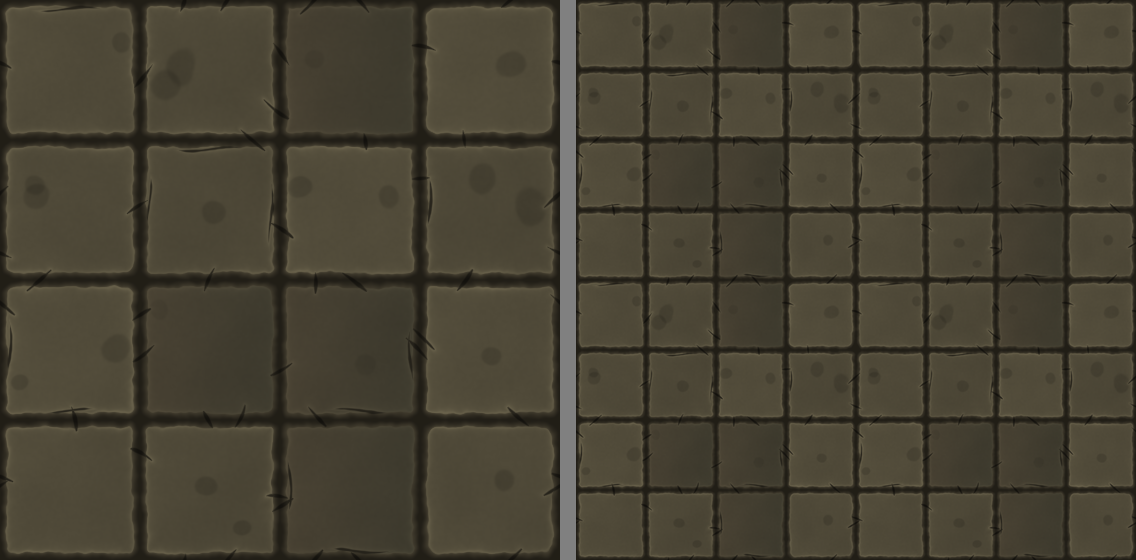
Left, the tile; right, the same tile 2 across and 2 down.
Write a WebGL 2 fragment shader that draws this texture.

```glsl
#version 300 es
precision highp float;
// Worn olive-brown stone tiles, four by four, with dark chipped joints, cracks and stains.
uniform vec2 u_resolution;
out vec4 fragColor;

const float TILES = 4.0;

// Integer hash: three values in 0..1.
vec3 hash3(vec2 cell, float salt) {
  uvec3 v = uvec3(cell, salt) * 1664525u + 1013904223u;
  v.x += v.y * v.z; v.y += v.z * v.x; v.z += v.x * v.y;
  v ^= v >> 16u;
  v.x += v.y * v.z; v.y += v.z * v.x; v.z += v.x * v.y;
  return vec3(v >> 8u) / 16777216.0;
}

float gradientDot(vec2 corner, vec2 offset, float period) {
  float a = 6.28318 * hash3(mod(corner, period), 91.0).x;
  return dot(vec2(cos(a), sin(a)), offset);
}

// Gradient noise that wraps after a whole number of cells.
float noise(vec2 p, float period) {
  vec2 i = floor(p), f = fract(p);
  vec2 s = f * f * f * (f * (f * 6.0 - 15.0) + 10.0);
  vec2 x = vec2(1.0, 0.0);
  return mix(mix(gradientDot(i, f, period), gradientDot(i + x, f - x, period), s.x),
             mix(gradientDot(i + x.yx, f - x.yx, period), gradientDot(i + 1.0, f - 1.0, period), s.x), s.y);
}

float roundBox(vec2 p, float halfSize, float radius) {
  vec2 q = abs(p) - halfSize + radius;
  return length(max(q, 0.0)) + min(max(q.x, q.y), 0.0) - radius;
}

// Distance to the cracks of the nearest joint running along w.y.
float jointCracks(vec2 w, float salt) {
  float line = floor(w.x + 0.5);
  vec2 id = vec2(mod(line, TILES), floor(w.y));
  vec2 q = vec2(w.x - line, fract(w.y));
  float d = 1.0;
  // Short slanted nicks across the joint.
  for (float k = 0.0; k < 2.0; k++) {
    vec3 r = hash3(id, salt + k);
    vec3 s = hash3(id, salt + k + 4.0);
    if (s.x > 0.72) continue;
    vec2 dir = vec2(0.055 + 0.03 * s.y, (r.y - 0.5) * 0.17);
    vec2 a = q - vec2((r.z - 0.5) * 0.06, 0.12 + 0.76 * r.x);
    a.y += 4.0 * (s.z - 0.5) * a.x * a.x;
    float h = clamp(dot(a, dir) / dot(dir, dir), -1.0, 1.0);
    d = min(d, length(a - dir * h) - 0.013 * (1.0 - 0.7 * h * h));
  }
  // Occasional long crack that hugs the tile edge.
  vec3 r = hash3(id, salt + 9.0);
  if (r.x < 0.35) {
    float t = (q.y - 0.4 - 0.2 * r.y) / (0.18 + 0.12 * r.z);
    float path = sign(r.y - 0.5) * (0.066 + 0.014 * sin(q.y * 11.0 + r.z * 6.0));
    d = min(d, abs(q.x - path) - 0.009 + 0.03 * t * t * t * t);
  }
  return d;
}

void main() {
  vec2 p = gl_FragCoord.xy / u_resolution * TILES;
  vec2 cell = floor(p), f = fract(p);
  float aa = max(0.006, TILES / min(u_resolution.x, u_resolution.y));
  vec3 rnd = hash3(cell, 1.0);

  // A few tiles are darker, chosen by a wave over the grid.
  float wave = cos(1.5708 * (cell.x - 1.75))
             + 0.5 * (cos(1.5708 * (cell.y - 0.5)) - 0.5 * cos(3.14159 * cell.y));
  float dark = smoothstep(0.55, 0.8, wave);

  // Tile face: tone, sideways shade, mottling and grain.
  float cloud = noise(p * 2.0, 8.0) + 0.5 * noise(p * 5.0 + 3.0, 20.0);
  float grain = noise(p * 24.0, 96.0) + 0.6 * noise(p * 52.0, 208.0);
  vec3 lightStone = vec3(0.308, 0.285, 0.219) * (0.96 + 0.08 * rnd.x);
  vec3 darkStone = mix(vec3(0.275, 0.248, 0.192), vec3(0.242, 0.230, 0.180), f.x);
  vec3 stone = mix(lightStone, darkStone, dark);
  stone *= 1.0 + 0.05 * cloud + 0.022 * grain + 0.04 * (0.5 - f.x);

  // Round damp stains with a faint outer ring.
  for (float k = 0.0; k < 2.0; k++) {
    vec3 r = hash3(cell, 20.0 + k);
    vec3 s = hash3(cell, 30.0 + k);
    float radius = 0.06 + 0.06 * s.y;
    float dist = length((f - 0.12 - 0.76 * r.xy) * vec2(1.0, 0.8 + 0.4 * r.z)) / radius
               + 0.35 * noise(p * 5.0, 20.0);
    float stain = 0.13 * smoothstep(1.05, 0.55, dist) + 0.06 * exp(-pow((dist - 0.85) * 6.0, 2.0));
    stone *= 1.0 - stain * step(s.x, 0.5) * (1.0 - 0.5 * dark);
  }

  // Depth is positive on the tile and negative in the joint.
  float wobble = 0.022 * noise(p * 8.0, 32.0) + 0.010 * noise(p * 19.0, 76.0);
  float joint = wobble - roundBox(f - 0.5, 0.448, 0.02 + 0.07 * rnd.y * rnd.y);
  float crack = min(jointCracks(p, 40.0), jointCracks(p.yx, 60.0)) + 0.3 * wobble;
  float depth = min(joint, crack);

  // Joint shading, then the tile face over it.
  vec3 color = mix(vec3(0.128, 0.116, 0.088), vec3(0.225, 0.205, 0.157), smoothstep(-0.052, 0.0, joint));
  color = mix(color, stone, smoothstep(-aa, aa, depth));
  color *= 1.0 - 0.42 * smoothstep(aa, -aa, crack);

  // Worn bright rim and its soft glow on the face.
  float wear = (0.8 + 0.7 * noise(p * 3.0 + 5.0, 12.0)) * (1.0 - 0.5 * dark);
  float rim = 0.085 * exp(-abs(depth) / 0.010) + 0.045 * exp(-max(depth, 0.0) / 0.035) * smoothstep(-aa, aa, depth);
  color += vec3(1.0, 0.94, 0.73) * rim * wear * smoothstep(-0.03, 0.0, joint);

  fragColor = vec4(color, 1.0);
}
```
